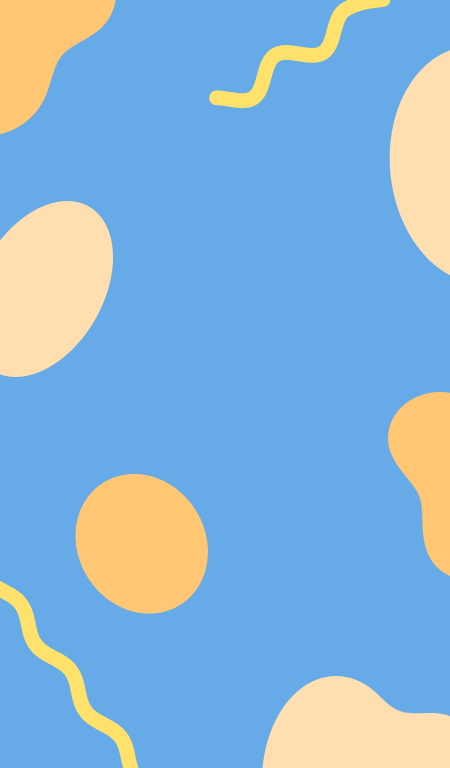
Write a Shadertoy shader that draws this background.

```glsl
// Flat paper-cut background: cream and orange blobs with yellow squiggles on blue.
// Blobs are ellipses, some smoothly merged in pairs; each squiggle is a cosine wave
// along a slanted axis, drawn as a round stroke by distance to short segments.

const float CANVAS_HEIGHT = 7.68;   // design units from bottom to top
const float STROKE_RADIUS = 0.074;
const float WAVE_PERIOD = 0.833;
const float CALM_RATE = 0.55;       // wave speed past the calm point
const int WAVE_STEPS = 56;
const float TAU = 6.2831853;

const vec3 SKY    = vec3(0.400, 0.667, 0.906);
const vec3 CREAM  = vec3(1.000, 0.871, 0.690);
const vec3 ORANGE = vec3(1.000, 0.780, 0.451);
const vec3 YELLOW = vec3(1.000, 0.882, 0.420);

// Approximate signed distance to an ellipse turned counter-clockwise by angle
float ellipse(vec2 p, vec2 center, vec2 radii, float angle) {
    float c = cos(angle), s = sin(angle);
    p -= center;
    vec2 q = vec2(c * p.x + s * p.y, c * p.y - s * p.x);
    float k = max(length(q / radii), 1e-4);
    return k * (k - 1.0) / max(length(q / (radii * radii)), 1e-4);
}

// Smooth union with blend width k
float merge(float a, float b, float k) {
    float h = max(k - abs(a - b), 0.0) / k;
    return min(a, b) - 0.25 * h * h * k;
}

float segment(vec2 p, vec2 a, vec2 b) {
    vec2 ab = b - a;
    return length(p - a - ab * clamp(dot(p - a, ab) / dot(ab, ab), 0.0, 1.0));
}

// Point on a wave at distance t along its axis; it unwinds slower after calm
vec2 wavePoint(float t, vec2 start, vec2 dir, float amp, float phase, float calm) {
    float s = min(t, calm) + CALM_RATE * max(t - calm, 0.0);
    return start + dir * t + vec2(-dir.y, dir.x) * amp * cos(TAU * s / WAVE_PERIOD + phase);
}

float squiggle(vec2 p, vec2 start, vec2 dir, float span, float amp, float phase, float calm) {
    float d = 1e3;
    vec2 a = wavePoint(0.0, start, dir, amp, phase, calm);
    for (int i = 1; i <= WAVE_STEPS; i++) {
        float t = span * float(i) / float(WAVE_STEPS);
        vec2 b = wavePoint(t, start, dir, amp, phase, calm);
        d = min(d, segment(p, a, b));
        a = b;
    }
    return d - STROKE_RADIUS;
}

// Paint a shape with a one-pixel soft edge
void paint(inout vec3 color, vec3 ink, float dist, float pixel) {
    color = mix(color, ink, clamp(0.5 - dist / pixel, 0.0, 1.0));
}

void mainImage(out vec4 fragColor, in vec2 fragCoord) {
    float pixel = CANVAS_HEIGHT / iResolution.y;
    vec2 p = fragCoord * pixel;
    vec3 color = SKY;

    // Cream shapes: right oval, left oval, bottom hill
    float rightOval = ellipse(p, vec2(4.78, 6.03), vec2(0.88, 1.19), 0.096);
    float leftOval = ellipse(p, vec2(0.415, 4.79), vec2(0.617, 0.951), -0.523);
    float hill = merge(ellipse(p, vec2(3.36, -0.13), vec2(0.74, 1.05), 0.0),
                       ellipse(p, vec2(4.32, 0.08), vec2(0.50, 0.47), 0.0), 0.36);
    paint(color, CREAM, min(min(rightOval, leftOval), hill), pixel);

    // Orange shapes: corner blob, round pebble, right bean
    float corner = merge(ellipse(p, vec2(0.60, 7.74), vec2(0.56, 0.50), 0.0),
                         length(p - vec2(-0.15, 6.98)) - 0.66, 0.48);
    float pebble = ellipse(p, vec2(1.417, 2.242), vec2(0.636, 0.722), 0.567);
    float bean = merge(ellipse(p, vec2(4.40, 3.30), vec2(0.52, 0.46), 0.0),
                       ellipse(p, vec2(4.65, 2.33), vec2(0.41, 0.44), 0.0), 0.66);
    paint(color, ORANGE, min(min(corner, pebble), bean), pixel);

    // Yellow squiggles: top edge and lower left
    float topWave = squiggle(p, vec2(2.21, 6.634), normalize(vec2(0.84, 0.545)),
                             1.93, 0.12, 0.832, 1.56);
    float lowWave = squiggle(p, vec2(-0.056, 1.888), vec2(0.6, -0.8),
                             2.50, 0.063, -2.687, 9.0);
    paint(color, YELLOW, min(topWave, lowWave), pixel);

    fragColor = vec4(color, 1.0);
}
```
